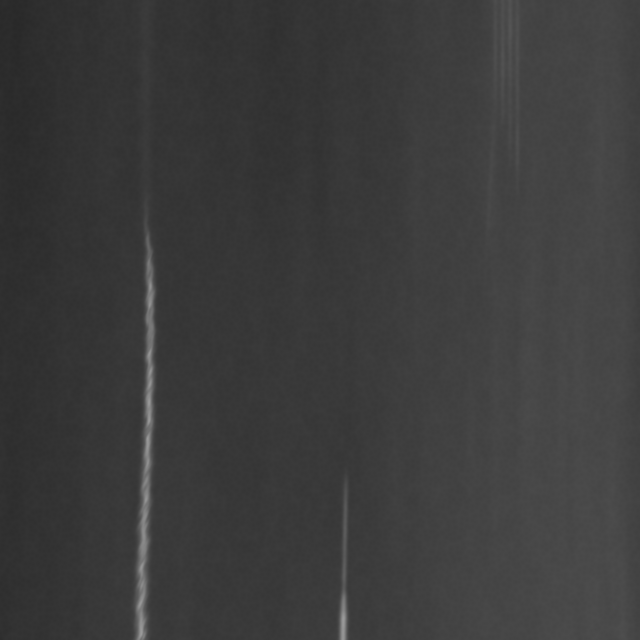
Reproduce this texture procedurally as a WebGL 1 fragment shader.

```glsl
precision highp float;
// Dim grey film surface: a soft left-to-right glow with faint upright streaks,
// two bright vertical scratches and a cluster of pale lines at the top.
// Built from smoothstep ramps, Gaussian lines, value noise and cellular grain.
uniform vec2 u_resolution;

float hash(vec2 p) {
  vec3 q = fract(vec3(p.xyx) * 0.1031);
  q += dot(q, q.yzx + 33.33);
  return fract((q.x + q.y) * q.z);
}

// Smooth value noise, 0 to 1
float valueNoise(vec2 p) {
  vec2 cell = floor(p);
  vec2 f = fract(p);
  f = f * f * (3.0 - 2.0 * f);
  float low = mix(hash(cell), hash(cell + vec2(1.0, 0.0)), f.x);
  float high = mix(hash(cell + vec2(0.0, 1.0)), hash(cell + 1.0), f.x);
  return mix(low, high, f.y);
}

// Distance to the nearest jittered cell point
float cellular(vec2 p) {
  vec2 cell = floor(p);
  float nearest = 2.0;
  for (int j = -1; j <= 1; j++) {
    for (int i = -1; i <= 1; i++) {
      vec2 c = cell + vec2(float(i), float(j));
      vec2 point = c + vec2(hash(c), hash(c + 57.0));
      nearest = min(nearest, length(point - p));
    }
  }
  return nearest;
}

// Gaussian cross-section of a line
float ridge(float offset, float width) {
  float d = offset / width;
  return exp(-d * d);
}

// 1 between two heights, with soft ends
float span(float y, float bottom, float top, float soft) {
  return smoothstep(bottom - soft, bottom + soft, y)
       * (1.0 - smoothstep(top - soft, top + soft, y));
}

// Broad lighting of the surface
float background(vec2 p) {
  float tone = 0.180 + 0.036 * smoothstep(0.0, 0.22, p.x);
  tone += 0.060 * smoothstep(0.42, 0.93, p.x);
  tone -= 0.022 * smoothstep(0.965, 1.0, p.x);
  tone += 0.022 * (0.5 - p.y);
  vec2 pool = (p - vec2(0.39, 0.84)) / vec2(0.16, 0.30);
  return tone - 0.009 * exp(-dot(pool, pool));
}

// Scattered faint upright streaks, stronger toward the right
float faintStreaks(vec2 p) {
  float sum = 0.0;
  for (int i = 0; i < 18; i++) {
    float id = float(i);
    float x = sqrt(hash(vec2(id, 3.0)));
    float y = hash(vec2(id, 11.0));
    float reach = mix(0.08, 0.28, hash(vec2(id, 19.0)));
    float width = mix(0.004, 0.016, hash(vec2(id, 29.0)));
    float sgn = mix(-0.7, 1.0, step(0.4, hash(vec2(id, 41.0))));
    sum += sgn * x * ridge(p.x - x, width) * ridge(p.y - y, reach);
  }
  return sum;
}

// Long bent scratch, beaded along its length and fading upward
float longScratch(vec2 p) {
  float path = 0.220 + 0.0145 * smoothstep(0.0, 0.45, p.y)
             - 0.0065 * smoothstep(0.56, 0.68, p.y);
  path += 0.0008 * sin(p.y * 95.0) + 0.0005 * sin(p.y * 210.0);
  float offset = p.x - path;
  float width = mix(0.0082, 0.0062, smoothstep(0.0, 0.5, p.y));
  width *= mix(1.0, 0.55, smoothstep(0.57, 0.67, p.y));
  float beads = valueNoise(vec2(offset * 180.0, p.y * 105.0 - offset * 170.0));
  float strength = 0.31 * (1.0 - smoothstep(0.52, 0.71, p.y));
  float core = strength * (0.68 + 0.55 * beads) * ridge(offset, width);
  float trail = 0.024 * smoothstep(0.5, 0.7, p.y) * ridge(offset, 0.010);
  return core + trail;
}

// Thin short scratch rising from the bottom edge
float shortScratch(vec2 p) {
  float offset = p.x - mix(0.536, 0.541, p.y / 0.27);
  float strength = 0.12 * (1.0 - smoothstep(0.20, 0.285, p.y));
  strength += 0.19 * (1.0 - smoothstep(0.045, 0.085, p.y));
  float width = mix(0.0056, 0.0040, smoothstep(0.03, 0.09, p.y));
  float uneven = 0.8 + 0.4 * valueNoise(vec2(2.0, p.y * 60.0));
  return strength * uneven * ridge(offset, width);
}

// Pale parallel lines hanging from the top edge
float topLines(vec2 p) {
  float sum = 0.03 * ridge(p.x - 0.79, 0.022) * smoothstep(0.72, 1.0, p.y);
  for (int i = 0; i < 4; i++) {
    float id = float(i);
    float x = 0.774 + 0.0115 * id;
    float bottom = 0.86 - 0.05 * id;
    float broken = 0.4 + 0.9 * valueNoise(vec2(id * 7.0, p.y * 22.0));
    sum += 0.036 * broken * ridge(p.x - x, 0.0036) * span(p.y, bottom, 1.2, 0.05);
  }
  float leaning = p.x - mix(0.757, 0.774, (p.y - 0.55) / 0.3);
  return sum + 0.018 * ridge(leaning, 0.004) * span(p.y, 0.60, 0.82, 0.07);
}

void main() {
  vec2 p = gl_FragCoord.xy / u_resolution;
  float tone = background(p) + 0.011 * faintStreaks(p);
  tone += 0.012 * (valueNoise(p * vec2(42.0, 4.0)) - 0.5);
  tone += 0.010 * (valueNoise(p * vec2(75.0, 55.0)) - 0.5);
  tone += 0.014 * (cellular(p * 120.0) - 0.45);
  tone += longScratch(p) + shortScratch(p) + topLines(p);
  gl_FragColor = vec4(vec3(tone), 1.0);
}
```
